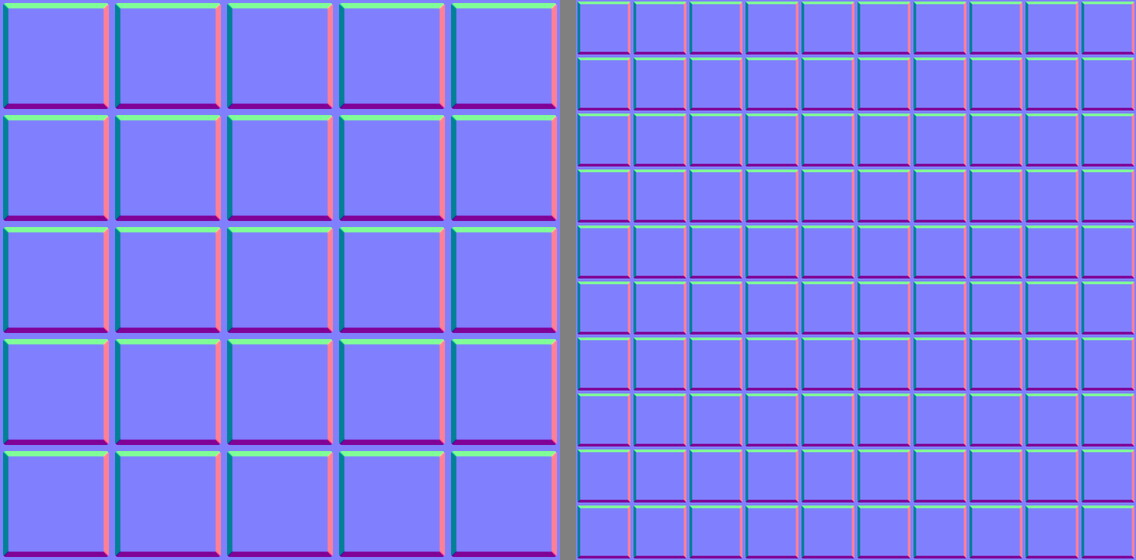
Left: one tile. Right: repeated 2 by 2.
Reproduce this texture map procedurally as a Shadertoy shader.

```glsl
// Tangent-space normal map of a 5 by 5 grid of square tiles with bevelled edges.

const float TILES = 5.0;

// Signed distance to a square with rounded corners
float roundedSquare(vec2 p, float halfSize, float radius) {
    vec2 q = abs(p) - halfSize + radius;
    return length(max(q, 0.0)) + min(max(q.x, q.y), 0.0) - radius;
}

// Outward bevel normal, blended softly across the mitred corners
vec3 bevelNormal(vec2 p) {
    vec2 a = abs(p);
    float sideways = smoothstep(-0.017, 0.017, a.x - a.y);
    vec2 outward = mix(vec2(0.0, 1.0), vec2(1.0, 0.0), sideways) * sign(p);
    return normalize(vec3(normalize(outward), 0.18));
}

void mainImage(out vec4 fragColor, in vec2 fragCoord) {
    // Cell coordinates, centred on each tile
    vec2 p = fract(fragCoord / iResolution.xy * TILES) - 0.5;
    float pixel = TILES / min(iResolution.x, iResolution.y);
    float soft = max(0.6 * pixel, 0.006);

    // Bevel band between the tile outline and its flat top
    float outer = roundedSquare(p, 0.473, 0.028);
    float inner = roundedSquare(p, 0.425, 0.004);
    float band = smoothstep(soft, -soft, outer) * smoothstep(-soft, soft, inner);

    // Pack the normal into colour
    vec3 normal = mix(vec3(0.0, 0.0, 1.0), bevelNormal(p), band);
    fragColor = vec4(normal * 0.5 + 0.5, 1.0);
}
```
